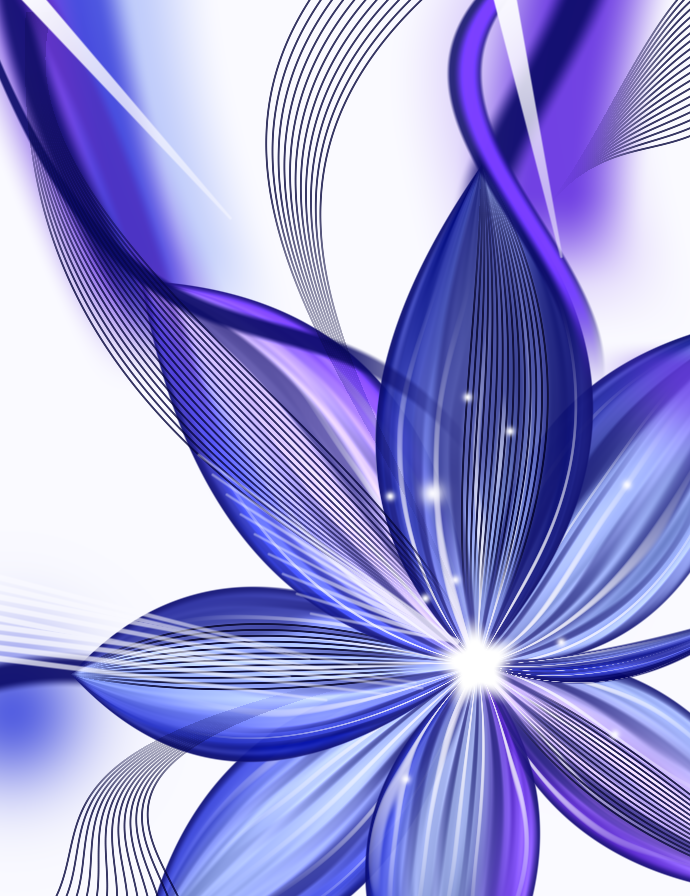
Reproduce this background procedurally as a Shadertoy shader.

```glsl
#define PX (7.68 / iResolution.y)
#define CORE vec2(4.08, 5.7)
#define PAPER vec3(.98, .98, 1)
#define NAVY vec3(.04, .04, .4)
#define COBALT vec3(.22, .27, .86)
#define VIOLET vec3(.4, .2, .88)
#define SKY vec3(.6, .68, .97)
#define LILAC vec3(.78, .7, .97)
#define SHEEN .4
#define LINE_WIDTH .004

vec2 p;   // position, measured down from the top left
vec3 col;

float hash(vec2 c) { return fract(sin(dot(c, vec2(127.1, 311.7))) * 4375.85); }

float noise(vec2 c) {
    vec2 i = floor(c), f = fract(c);
    f *= f * (3. - 2. * f);
    return mix(mix(hash(i), hash(i + vec2(1, 0)), f.x),
               mix(hash(i + vec2(0, 1)), hash(i + 1.), f.x), f.y);
}

float blob(vec2 c, float k) { return exp(-k * dot(p - c, p - c)); }

// Cubic through four evenly spaced values
float cubic(vec4 k, float s) {
    float t = clamp(s, 0., 1.) * 3., a = t - 1., b = t - 2., c = t - 3.;
    return dot(k, vec4(-a * b * c / 6., t * b * c / 2., -t * a * c / 2., t * a * b / 6.));
}

// Even thin lines along the level sets of v
float lines(float v, float count) {
    float f = v * count;
    float slope = max(length(vec2(dFdx(f), dFdy(f))) / PX, .001);
    float d = abs(fract(f) - .5) / slope, w = LINE_WIDTH + PX;
    return (1. - smoothstep(LINE_WIDTH, w, d)) * min(1., .3 / (slope * w)) * step(0., v) * step(v, 1.);
}

float bundle(vec2 q, vec4 left, vec4 right, vec2 span, float count) {
    float s = (q.y - span.x) / (span.y - span.x), a = cubic(left, s);
    float v = (q.x - a) / max(cubic(right, s) - a, .03);
    return lines(v, count) * step(0., s) * (1. - smoothstep(.85, 1., s));
}

// Ribbon from the canvas edge, fading at its end
void ribbon(vec3 tint, float alpha, vec2 q, vec4 path, float end, float width, float soft) {
    float s = q.y / end, d = abs(q.x - cubic(path, s));
    col = mix(col, tint, alpha * (1. - smoothstep(width, width + soft, d)) * (1. - smoothstep(.65, 1., s)));
}

float streak(vec2 a, vec2 b, float width) {
    vec2 d = b - a;
    float h = clamp(dot(p - a, d) / dot(d, d), 0., 1.), r = width * (1. - h);
    return (1. - smoothstep(r, r + .012 + PX, length(p - a - d * h))) * (1. - .5 * h);
}

// Height of a quadratic arc above the petal axis
float arc(float x, vec2 c) {
    float t = x / max(c.x + sqrt(max(c.x * c.x + (1. - 2. * c.x) * x, 0.)), .0001);
    return 2. * t * (1. - t) * c.y;
}

vec2 toAxis(vec2 q, vec2 d) { return vec2(dot(q, d), d.x * q.y - d.y * q.x) / dot(d, d); }

// Petal between two arcs that bend towards c0 and c1
void petal(vec2 tip, vec2 c0, vec2 c1, vec3 low, vec3 mid, vec3 high, float count) {
    vec2 d = tip - CORE, q = toAxis(p - CORE, d);
    float x = clamp(q.x, 0., 1.);
    float lo = arc(x, toAxis(c0 - CORE, d)), hi = arc(x, toAxis(c1 - CORE, d));
    float v = (q.y - lo) / max(hi - lo, .001), rim = min(q.y - lo, hi - q.y) * length(d);
    vec3 fill = mix(mix(low, mid, smoothstep(.1, .45, v)), high, smoothstep(.65, .95, v));
    float silk = noise(vec2(v * 8. + tip.x * 9., x * 2.2)), grain = noise(vec2(v * 36., x * 3.));
    fill += (silk - .5) * SHEEN + (grain - .5) * .2;
    fill = mix(fill, NAVY, .6 * smoothstep(.62, .8, noise(vec2(v * 7. + tip.y * 7., x * 1.5))));
    fill = mix(fill, NAVY, .8 * (1. - smoothstep(.01, .09, rim)));
    // Folds gather towards the base
    float fold = sin(v * 34. + 6. * silk), near = 1. - smoothstep(.05, .8, x);
    fill = mix(fill, NAVY, near * .75 * smoothstep(.3, .95, -fold));
    fill = mix(fill, PAPER, near * .95 * smoothstep(.82, 1., fold));
    fill = mix(fill, NAVY * .5, lines((v - .4) / .4, count) * smoothstep(.1, .25, x));
    col = mix(col, fill, .95 * smoothstep(0., PX + .01, rim));
}

void mainImage(out vec4 fragColor, in vec2 fragCoord) {
    vec2 uv = fragCoord / iResolution.xy;
    p = vec2(uv.x * 5.9, (1. - uv.y) * 7.68);
    col = PAPER;

    // Soft light and ribbons behind
    ribbon(SKY, .6, p, vec4(1, 1.2, 1.5, 1.8), 3.2, .1, .8);
    ribbon(VIOLET, .9, p, vec4(.3, .65, 1.1, 1.6), 3.4, .12, .65);
    ribbon(COBALT, .8, p, vec4(.75, .95, 1.2, 1.6), 3.2, .06, .35);
    ribbon(LILAC, .8, p, vec4(4.6, 4.5, 4.7, 4.8), 3., .1, 1.1);
    ribbon(VIOLET, .9, p, vec4(4.95, 4.8, 4.7, 4.7), 2.5, .15, .7);
    col = mix(col, COBALT, .85 * blob(vec2(.1, 6.1), 2.5));
    ribbon(NAVY, .85, p, vec4(.12, .4, .85, 1.4), 3., .06, .16);
    ribbon(NAVY, .9, p, vec4(4.95, 4.6, 4.25, 4.1), 2.1, .08, .2);
    ribbon(NAVY, .9, p.yx, vec4(5.8, 5.74, 5.8, 6), 1.6, .06, .1);

    // Petals, back to front
    petal(vec2(6.6, 2.7), vec2(4.1, 3.05), vec2(6.3, 5.85), COBALT * .8, SKY, SKY * 1.1, 0.);
    petal(vec2(7, 7.7), vec2(6, 5.3), vec2(4.6, 7.7), SKY, LILAC * 1.15, VIOLET, 14.);
    petal(vec2(6.5, 5.2), vec2(5.3, 5.6), vec2(5.4, 6.2), SKY, COBALT, NAVY, 0.);
    petal(vec2(1.2, 8.2), vec2(3.4, 8.4), vec2(1.6, 5.9), COBALT, SKY, COBALT, 0.);
    petal(vec2(3.8, 9.2), vec2(5.3, 7.2), vec2(2.3, 7.2), VIOLET, SKY * .85, COBALT, 0.);
    petal(vec2(.6, 5.78), vec2(2.02, 7.34), vec2(1.92, 4.3), COBALT, SKY * 1.2, COBALT, 12.);
    petal(vec2(1.2, 2.4), vec2(1.7, 5.42), vec2(3.9, 2.52), COBALT * 1.2, LILAC * 1.05, VIOLET * 1.25, 0.);
    petal(vec2(4.12, 1.4), vec2(2.3, 4), vec2(6.06, 3.5), COBALT * .8, SKY, COBALT * .75, 15.);
    col = mix(col, VIOLET, .75 * blob(vec2(5.9, 3.25), 4.) * smoothstep(2.9, 3.15, p.y));

    // Ribbons crossing the petals
    ribbon(VIOLET * .8, .6, p, vec4(.3, 1, 1.5, 2.1), 4.5, .08, .12);
    ribbon(NAVY, .9, p.yx, vec4(.6, 2.48, 2.98, 4.1), 4.2, .05, .06);
    vec4 twist = vec4(4.2, 4.08, 4.72, 5);
    ribbon(NAVY, .85, p, twist, 3.4, .12, .04);
    ribbon(VIOLET * 1.3, .9, p, twist + .03, 3.4, .03, .1);

    // Fine line bundles
    float ink = bundle(p, vec4(2.6, 2.32, 3.1, 4), vec4(3.65, 2.76, 3.22, 4.03), vec2(0, 5.4), 11.);
    ink = max(ink, bundle(p, vec4(.22, .38, 1.4, 3.9), vec4(.45, .95, 2.6, 3.98), vec2(.1, 5.4), 18.));
    ink = max(ink, bundle(p.yx, vec4(-.2, .4, 1.2, 1.85), vec4(1.18, 1.3, 1.45, 1.9), vec2(5.95, 4.6), 20.));
    ink = max(ink, bundle(p, vec4(.4, .62, 1.15, 3), vec4(1.6, 1.3, 1.6, 3.3), vec2(7.75, 5.8), 13.));
    col = mix(col, NAVY * .6, .8 * ink);

    // Bright streaks and sparks
    float light = max(streak(vec2(.25, -.05), vec2(1.97, 1.87), .07), streak(vec2(4.3, -.1), vec2(4.8, 2.2), .09));
    for (float n = 0.; n < 9.; n++) {
        float r = hash(vec2(n, 3));
        light = max(light, .8 * streak(vec2(-.2, 4.9 + .09 * n), vec2(2.4 + 1.4 * r, 5.6 + .05 * n), .016));
        light = max(light, .8 * streak(vec2(3.9, 5.5), vec2(1.7 + .12 * n, 3.9 + .17 * n), .02 * r));
        light = max(light, blob(vec2(3.2 + 2.5 * r, 3.1 + 3.7 * hash(vec2(n, 8))), 700.));
    }
    vec2 gem = vec2(3.7, 4.23);
    col = mix(col, PAPER, max(light, blob(gem, 110.)));

    // Glowing heart
    vec2 q = p - CORE;
    float r = length(q) * (1. + .18 * sin(5. * atan(q.y, q.x) + .6));
    col = mix(col, LILAC, .5 * exp(-3.2 * r));
    col = mix(col, vec3(1), 1. - smoothstep(.16, .38, r));
    fragColor = vec4(clamp(col, 0., 1.), 1);
}
```
